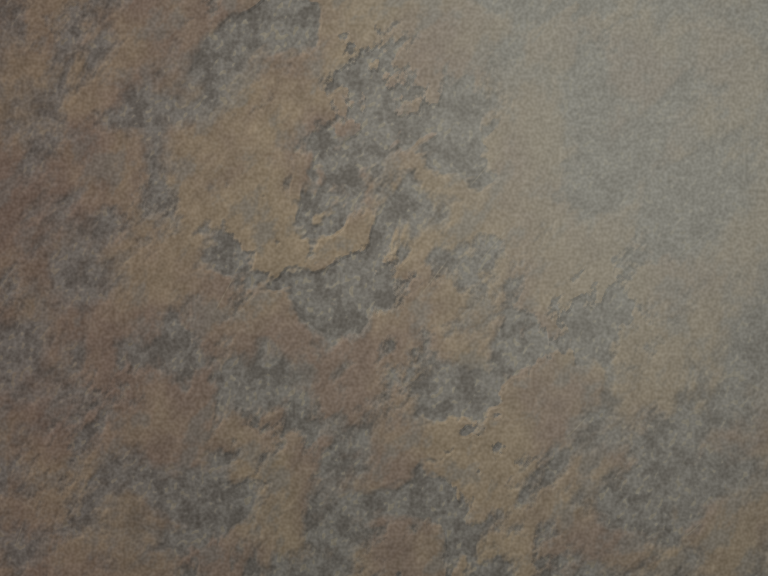
Write a WebGL 1 fragment shader that draws this texture.

```glsl
precision highp float;
// Weathered plaster: ragged ochre and umber flakes over mottled slate, lit from the upper right.

uniform vec2 u_resolution;

const vec3 OCHRE = vec3(0.482, 0.430, 0.355);
const vec3 UMBER = vec3(0.432, 0.377, 0.330);
const vec3 SLATE = vec3(0.425, 0.412, 0.384);
const vec3 DEEP_SLATE = vec3(0.350, 0.335, 0.310);
const vec3 FLECK = vec3(0.510, 0.480, 0.410);
const vec3 HAZE = vec3(0.462, 0.458, 0.425);
const vec2 LIGHT_POS = vec2(1.0, 0.86);
const float LIGHT_NEAR = 1.16;
const float LIGHT_FAR = 0.87;
const float LEAN = 0.96;           // direction of the trowel strokes, radians
const float FLAKE_SCALE = 6.8;     // flakes per canvas height
const float CRISP_EDGE = 0.07;     // softness of the sharpest flake borders
const float WORN_EDGE = 0.34;      // softness of the most worn borders
const float CRUMBLE = 0.38;        // how far crumbs break up the flakes
const float GRAIN = 0.055;
const float SCRATCH_WIDTH = 0.0022;
const int SCRATCHES = 9;

vec2 hash2(vec2 p) {
  vec3 q = fract(vec3(p.xyx) * vec3(0.1031, 0.1030, 0.0973));
  q += dot(q, q.yzx + 33.33);
  return fract((q.xx + q.yz) * q.zy);
}

vec2 gradientAt(vec2 cell) {
  float angle = 6.2832 * hash2(cell).x;
  return vec2(cos(angle), sin(angle));
}

float gradientNoise(vec2 p) {
  vec2 i = floor(p), f = fract(p);
  vec2 u = f * f * f * (f * (f * 6.0 - 15.0) + 10.0);
  vec2 e = vec2(1.0, 0.0);
  float low = mix(dot(gradientAt(i), f), dot(gradientAt(i + e), f - e), u.x);
  float high = mix(dot(gradientAt(i + e.yx), f - e.yx),
                   dot(gradientAt(i + e.xx), f - e.xx), u.x);
  return mix(low, high, u.y);
}

float fbm(vec2 p) {
  float sum = 0.0, gain = 1.0;
  for (int i = 0; i < 5; i++) {
    sum += gain * gradientNoise(p);
    p = mat2(1.6, 1.2, -1.2, 1.6) * p + 17.3;
    gain *= 0.56;
  }
  return sum;
}

// Coordinates with x running along the trowel strokes.
vec2 alongStroke(vec2 p) {
  float c = cos(LEAN), s = sin(LEAN);
  return vec2(c * p.x + s * p.y, c * p.y - s * p.x);
}

// Height of the plaster coat; flakes remain where it is positive.
float plasterHeight(vec2 p, float rough) {
  vec2 q = alongStroke(p) * vec2(0.78, 1.12) * FLAKE_SCALE;
  q += 0.35 * vec2(gradientNoise(q * 0.8 + 41.0), gradientNoise(q * 0.8 + 73.0));
  float wear = 0.12 - 0.14 * smoothstep(0.35, 0.9, p.x);
  float crumbs = fbm(alongStroke(p) * vec2(24.0, 36.0) + 61.0);
  return fbm(q + 9.0) + wear + CRUMBLE * rough * crumbs;
}

float flakeCover(float height, float edge) {
  return smoothstep(-edge, edge, height);
}

float scratches(vec2 p) {
  float ink = 0.0;
  for (int i = 0; i < SCRATCHES; i++) {
    vec2 seed = hash2(vec2(float(i) * 7.0 + 3.0, 19.0));
    vec2 d = alongStroke(p - seed * vec2(1.3, 1.0));
    d.y += d.x * (seed.x - 0.5) * 0.6;
    float reach = mix(0.02, 0.07, seed.y);
    float line = 1.0 - smoothstep(0.0, SCRATCH_WIDTH, abs(d.y));
    ink += line * (1.0 - smoothstep(reach * 0.5, reach, abs(d.x)));
  }
  return min(ink, 1.0);
}

void main() {
  vec2 p = gl_FragCoord.xy / u_resolution.y;
  vec2 stroke = alongStroke(p);

  // Flakes are crisp in places near the middle and worn elsewhere.
  float worn = smoothstep(0.2, 0.75, abs(p.x - 0.75));
  worn = clamp(worn + 0.25 + 1.1 * gradientNoise(p * 4.3 + 88.0), 0.0, 1.0);
  float rough = smoothstep(-0.3, 0.35, gradientNoise(p * 5.1 + 33.0));
  float edge = mix(CRISP_EDGE, WORN_EDGE, worn);
  float height = plasterHeight(p, rough);
  float cover = flakeCover(height, edge);
  float coverAbove = flakeCover(plasterHeight(p + vec2(-0.002, 0.004), rough), edge);

  // Slate ground with pits and pale flecks.
  float mottle = fbm(p * 24.0 + 5.0);
  float speck = gradientNoise(stroke * vec2(75.0, 110.0));
  vec3 ground = mix(DEEP_SLATE, SLATE, smoothstep(-0.55, 0.3, mottle + 0.5 * speck));
  ground = mix(ground, FLECK, 0.55 * smoothstep(0.2, 0.5, speck + 0.4 * mottle));

  // Plaster tones with faint strokes and thin stains.
  float tone = fbm(p * 4.2 + 27.0) + 0.3 * (p.x - 0.6);
  vec3 plaster = mix(UMBER, OCHRE, smoothstep(-0.4, 0.45, tone + 0.3 * height));
  plaster *= 1.0 + 0.08 * gradientNoise(stroke * vec2(22.0, 95.0)) + 0.07 * mottle;
  float stain = smoothstep(0.05, 0.5, fbm(stroke * vec2(11.0, 17.0) + 51.0));
  plaster = mix(plaster, SLATE * 0.96, 0.6 * stain);

  // Layers, with shaded lower borders and lit upper ones.
  vec3 color = mix(ground, plaster, cover * 0.9);
  color *= 1.0 + 0.22 * clamp(cover - coverAbove, -0.6, 0.4);
  color = mix(color, FLECK, 0.4 * scratches(p));

  // Cool haze and falling light.
  float haze = smoothstep(0.6, 1.15, p.x + 0.35 * (p.y - 0.5)) * smoothstep(-0.15, 0.75, p.y);
  color = mix(color, HAZE, 0.7 * haze);
  color *= mix(LIGHT_NEAR, LIGHT_FAR, smoothstep(0.1, 1.25, distance(p, LIGHT_POS)));
  color *= mix(vec3(1.025, 0.985, 0.99), vec3(1.0), smoothstep(0.0, 0.55, p.x));
  color += GRAIN * (gradientNoise(p * 170.0) + 0.6 * gradientNoise(p * 95.0 + 7.0));
  gl_FragColor = vec4(color, 1.0);
}
```
